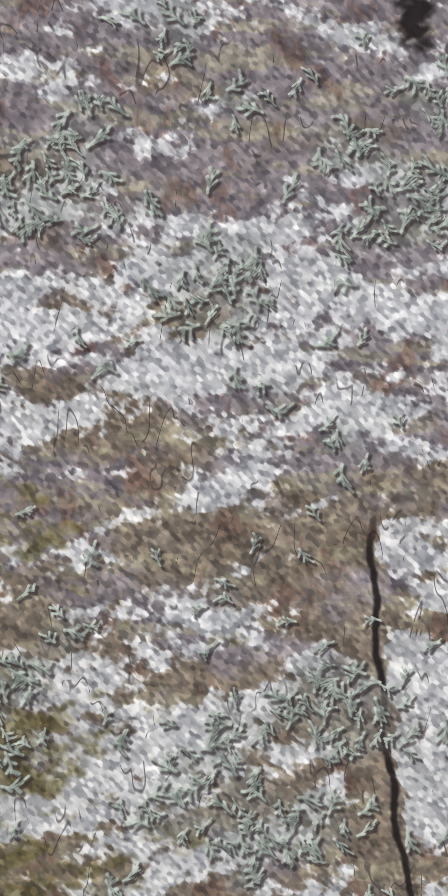
Give the GLSL for this texture, as a WebGL 2 fragment shader.

```glsl
#version 300 es
precision highp float;
// Weathered tree bark: pale crust in level bands over brown and lilac bark,
// from layered sines and cellular grain, with moss, cracks and a fissure.
// Forked lichen sprigs cluster on a jittered grid and cast shadows.
uniform vec2 u_resolution;
out vec4 fragColor;

#define CRUST_LEVEL .02
#define CRUST_SCALE vec2(8, 23)
#define GRAIN_SCALE vec2(74, 118)
#define GRAIN_CONTRAST .46
#define SPRIG_SCALE 15.5
#define SPRIG_RADIUS .062
#define LICHEN_LEVEL .2
#define SHADOW_SHIFT vec2(-.006, .007)
#define CRUST_COLOR vec3(.755, .76, .775)
#define LILAC_COLOR vec3(.515, .485, .505)
#define BROWN_COLOR vec3(.495, .45, .405)
#define DARK_COLOR vec3(.2, .175, .185)

vec2 hash2(vec2 p) {
  vec3 q = fract(p.xyx * vec3(.1031, .103, .0973));
  q += dot(q, q.yzx + 33.33);
  return fract((q.xx + q.yz) * q.zy);
}

// Layered sines; finer layers lose the stretch of the first
float waves(vec2 p, int octaves) {
  float sum = 0., amp = .5;
  for (int i = 0; i < octaves; i++) {
    vec2 q = p + .8 * sin(p.yx * vec2(.83, .71) + float(i) * 1.9);
    q += .5 * sin(q.yx * 1.57 + .6);
    sum += amp * sin(q.x) * cos(q.y);
    p = p * vec2(2.35, 1.75) + vec2(.13, -.11) * p.yx + 2.7;
    amp *= .64;
  }
  return sum;
}

// Smooth cellular noise: random cell tones blended by distance
float cellGrain(vec2 p) {
  float sum = 0., total = 0.;
  for (int i = 0; i < 9; i++) {
    vec2 cell = floor(p) + vec2(i % 3, i / 3) - 1.;
    vec2 h = hash2(cell);
    vec2 d = cell + .15 + .7 * h - p;
    float w = exp(-7. * dot(d, d));
    sum += w * fract(h.x * 17.3 + h.y * 31.7);
    total += w;
  }
  return sum / total - .5;
}

// Distance to a segment that starts at the origin
float segment(vec2 p, vec2 b) {
  return length(p - b * clamp(dot(p, b) / dot(b, b), 0., 1.));
}

vec2 direction(float angle) { return vec2(cos(angle), sin(angle)); }

float lichenCover(vec2 uv) {
  float band = .26 * cos(4.72 * (uv.y - 1.58));
  return smoothstep(0., .35, waves(uv * vec2(8, 11) + 4.3, 2) + band - LICHEN_LEVEL);
}

// Distance to the nearest forked sprig, in grid cells
float sprigDistance(vec2 uv, float scale, float seed) {
  vec2 p = uv * scale + seed;
  float nearest = 1.;
  for (int i = 0; i < 9; i++) {
    vec2 cell = floor(p) + vec2(i % 3, i / 3) - 1.;
    if (hash2(cell + 57.).x > .02 + lichenCover((cell + .5 - seed) / scale)) continue;
    vec2 h = hash2(cell + seed);
    vec2 q = p - cell - .2 - .6 * h;
    float heading = 6.283 * fract(h.x * 7.1 + h.y * 3.7);
    vec2 stem = .68 * direction(heading);
    nearest = min(nearest, segment(q, stem));
    for (float k = 0.; k < 4.; k++) {
      float side = mod(k, 2.) * 2. - 1.;
      float bend = heading + side * (.45 + .5 * fract(h.y * 9. + k * .37));
      float reach = .22 + .16 * fract(h.x * 13. + k * .41);
      nearest = min(nearest, segment(q - stem * (.2 + .22 * k), reach * direction(bend)));
    }
  }
  return nearest;
}

float lichenDistance(vec2 uv) {
  uv += .006 * sin(uv.yx * vec2(61, 73));
  return min(sprigDistance(uv, SPRIG_SCALE, 3.4), sprigDistance(uv, SPRIG_SCALE * 1.35, 21.7));
}

void main() {
  vec2 uv = gl_FragCoord.xy / u_resolution.x;
  float fine = cellGrain(mat2(.71, .7, -.7, .71) * uv * GRAIN_SCALE);
  float coarse = cellGrain(uv * vec2(30, 42) + 40.);
  float rough = waves(uv * vec2(22, 48), 3);
  float blotch = waves(uv * vec2(5, 13) + 8., 4);

  // Bark tones, yellow streaks and rust
  float lilac = smoothstep(-.35, .25, blotch + .6 * (uv.y - 1.));
  vec3 col = mix(BROWN_COLOR, LILAC_COLOR, lilac) + .09 * rough;
  float streak = waves(uv * vec2(6, 44) + 15., 4) + .3 * coarse;
  col = mix(col, vec3(.61, .59, .5), .5 * smoothstep(.1, .5, streak));
  float rust = waves(uv * vec2(17, 16) + 31., 4) + .3 * fine;
  col = mix(col, vec3(.39, .29, .26), .5 * smoothstep(.3, .6, rust));

  // Fissure path with a brown ridge on its left
  float rise = max(1. - uv.y / .9, 0.);
  float offset = uv.x - .83 - .085 * rise * rise - .005 * sin(uv.y * 31.) - .006 * rough;
  float below = smoothstep(.92, .75, uv.y);
  float ridge = below * smoothstep(-.13, -.07, offset) * smoothstep(.03, 0., offset);

  // Pale crust
  float height = waves(uv * CRUST_SCALE + 1.1, 5) - CRUST_LEVEL + .24 * cos(7. * (uv.y - 1.25));
  height += .25 * below * smoothstep(.02, .06, offset) - .7 * ridge;
  height -= .2 * smoothstep(1.5, 1.7, uv.y);
  float crust = smoothstep(-.13, .2, height + .35 * coarse + .2 * fine);
  col = mix(col, CRUST_COLOR + .06 * rough, .9 * crust);

  // Moss in the lower left
  float moss = .5 * blotch + .4 * rough + .22 - 1.1 * uv.x - .6 * max(uv.y - .4, 0.);
  col = mix(col, vec3(.35, .32, .19), .7 * smoothstep(0., .4, moss));

  // Grain, then short cracks, the fissure and a knot hole
  col *= 1. + GRAIN_CONTRAST * (fine + .5 * coarse) * vec3(1.03, 1, .92);
  float cracks = smoothstep(.05, 0., abs(waves(uv * vec2(15, 9) + 51., 3)));
  cracks *= smoothstep(.1, .4, .4 * rough - blotch + coarse);
  float gap = below * smoothstep(.012, .003, abs(offset));
  float knot = smoothstep(.065, .03, length(uv - vec2(.92, 1.95)) + .035 * rough);
  col = mix(col, DARK_COLOR, .55 * cracks);
  col = mix(col, .7 * DARK_COLOR, .9 * max(gap, knot));

  // Lichen: thin crust, cast shadow, then rounded branches
  col = mix(col, vec3(.5, .51, .5) * (1. + .6 * fine), .45 * lichenCover(uv));
  float branch = lichenDistance(uv);
  float shade = lichenDistance(uv + SHADOW_SHIFT);
  float soft = .8 * SPRIG_SCALE / u_resolution.x;
  col = mix(col, DARK_COLOR, .65 * smoothstep(SPRIG_RADIUS + .08, SPRIG_RADIUS - .04, shade));
  float lit = smoothstep(-.08, .14, shade - branch + .1 * coarse);
  vec3 lichen = mix(vec3(.46, .49, .47), vec3(.7, .735, .7), lit) * (1. + .3 * fine);
  col = mix(col, lichen, .95 * smoothstep(SPRIG_RADIUS + soft, SPRIG_RADIUS - soft, branch));

  fragColor = vec4(clamp(col, 0., 1.), 1);
}
```
